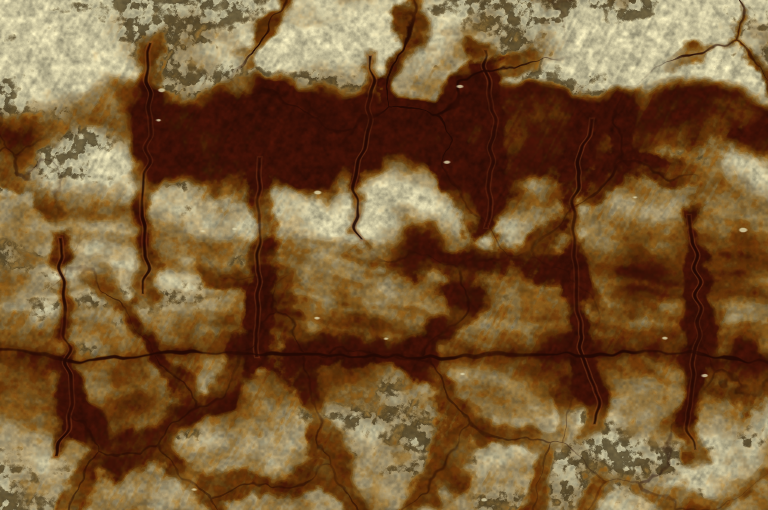
Give the GLSL for this texture, as a Shadertoy shader.

```glsl
// Weathered plaster wall with rust stains, cracks and fine brushed scratches.

const vec3 PALE   = vec3(0.79, 0.76, 0.61);
const vec3 SAND   = vec3(0.65, 0.58, 0.42);
const vec3 OCHRE  = vec3(0.55, 0.44, 0.24);
const vec3 RUST   = vec3(0.47, 0.31, 0.09);
const vec3 UMBER  = vec3(0.37, 0.19, 0.03);
const vec3 SCORCH = vec3(0.23, 0.06, 0.02);
const vec3 MOULD  = vec3(0.23, 0.18, 0.08);
const vec3 CRACK  = vec3(0.13, 0.03, 0.01);
const vec3 EDGE   = vec3(0.60, 0.31, 0.13);

float hash(vec2 p) {
    vec3 q = fract(vec3(p.xyx) * 0.1031);
    q += dot(q, q.yzx + 33.33);
    return fract((q.x + q.y) * q.z);
}

vec2 hash2(vec2 p) { return vec2(hash(p), hash(p + 57.3)); }

// Signed value noise
float noise(vec2 p) {
    vec2 i = floor(p), f = fract(p);
    f = f * f * (3.0 - 2.0 * f);
    float low = mix(hash(i), hash(i + vec2(1, 0)), f.x);
    float high = mix(hash(i + vec2(0, 1)), hash(i + 1.0), f.x);
    return 2.0 * mix(low, high, f.y) - 1.0;
}

float fbm(vec2 p) {
    float sum = 0.0, amp = 0.52;
    for (int i = 0; i < 5; i++) {
        sum += amp * noise(p);
        p = mat2(1.6, 1.2, -1.2, 1.6) * p + 11.7;
        amp *= 0.5;
    }
    return sum;
}

// Streaky noise that keeps its stretch in every octave
float streaks(vec2 p) {
    return 0.5 * noise(p) + 0.3 * noise(p * 2.1 + 5.0) + 0.2 * noise(p * 4.3 + 9.0);
}

float band(float y, float centre, float halfWidth, float soft) {
    return 1.0 - smoothstep(halfWidth - soft, halfWidth + soft, abs(y - centre));
}

float line(float d, float width, float px) {
    return 1.0 - smoothstep(width - px, width + px, d);
}

// Distance to the nearest border between irregular cells
float cellBorder(vec2 p) {
    vec2 cell = floor(p), f = fract(p), nearest = vec2(0);
    float best = 9.0, border = 9.0;
    for (int k = 0; k < 9; k++) {
        vec2 g = vec2(k % 3 - 1, k / 3 - 1);
        vec2 r = g + hash2(cell + g) - f;
        if (dot(r, r) < best) { best = dot(r, r); nearest = r; }
    }
    for (int k = 0; k < 25; k++) {
        vec2 g = vec2(k % 5 - 2, k / 5 - 2);
        vec2 r = g + hash2(cell + g) - f, gap = r - nearest;
        if (dot(gap, gap) > 1e-4) border = min(border, dot(0.5 * (r + nearest), normalize(gap)));
    }
    return border;
}

// Distance to a wandering, mostly upright crack of limited length
float uprightCrack(vec2 p, float id) {
    float x = 0.09 + 0.21 * id + 0.08 * (hash(vec2(id, 3.0)) - 0.5);
    x += 0.035 * noise(vec2(p.y * 5.0, id * 7.0)) + 0.008 * noise(vec2(p.y * 38.0, id));
    float middle = 0.25 + 0.5 * hash(vec2(id, 8.0));
    return max(abs(p.x - x), abs(p.y - middle) - 0.17 - 0.15 * hash(vec2(id, 5.0)));
}

vec3 stainColour(float s) {
    vec3 c = mix(PALE, SAND, smoothstep(0.07, 0.24, s));
    c = mix(c, OCHRE, smoothstep(0.24, 0.44, s));
    c = mix(c, RUST, smoothstep(0.44, 0.64, s));
    c = mix(c, UMBER, smoothstep(0.64, 0.82, s));
    return mix(c, SCORCH, smoothstep(0.82, 0.97, s));
}

void mainImage(out vec4 fragColor, in vec2 fragCoord) {
    vec2 p = fragCoord / iResolution.y;
    float px = 1.0 / iResolution.y;

    // Ragged coordinates and surface grain
    vec2 warp = vec2(fbm(p * 5.0), fbm(p * 5.0 + 31.0));
    vec2 q = p + 0.10 * warp;
    float ragged = fbm(p * 22.0 + 4.0);
    float grain = fbm(p * 75.0);
    vec2 brushed = mat2(0.88, 0.47, -0.47, 0.88) * p;
    float scratch = noise(brushed * vec2(190.0, 14.0)) * smoothstep(-0.4, 0.4, noise(p * 6.0 + 2.0));

    // Cracks: cell network, uprights and one long level seam
    float upper = smoothstep(0.58, 0.72, q.y);
    float network = cellBorder((p + 0.09 * warp + 0.008 * ragged) * 3.6) / 3.6;
    float open = smoothstep(-0.35, 0.2, noise(p * 3.3 + 7.0)) * mix(0.55, 1.0, upper);
    float upright = 9.0;
    for (int i = 0; i < 7; i++) upright = min(upright, uprightCrack(p, float(i)));
    float seam = abs(p.y - 0.30 - 0.012 * noise(vec2(p.x * 6.0, 1.0)) - 0.005 * noise(vec2(p.x * 45.0, 2.0)));

    // Stain depth: level zones, blotches, streaks and crack halos
    float slanted = q.y + 0.11 * (p.x - 0.75);
    float middle = band(q.y, 0.42, 0.11, 0.05);
    float v = -0.85 * smoothstep(0.77, 0.83, q.y + 0.02 * ragged);
    v += 1.3 * band(q.y + 0.02 * ragged, 0.73, 0.065, 0.025) * smoothstep(0.12, 0.32, q.x);
    v -= 0.65 * band(slanted, 0.60, 0.045, 0.03);
    v += 0.35 * middle + 0.3 * band(q.y, 0.24, 0.06, 0.04);
    v -= 0.25 * (1.0 - smoothstep(0.12, 0.2, q.y));
    v -= 0.35 * (1.0 - smoothstep(0.1, 0.3, q.x)) * smoothstep(0.32, 0.4, q.y);
    v += 1.5 * fbm(q * vec2(3.2, 5.5) + 19.0) + 0.45 * ragged;
    v += mix(0.25, 0.9, middle) * streaks(vec2(q.x * 3.0, (p.y + 0.12 * p.x + 0.03 * warp.y) * 20.0));
    float spread = 1.0 + 1.6 * noise(p * 9.0) * 0.5 + ragged;
    v += 1.4 * open * line(network, 0.022 * spread, 0.012);
    v += 1.0 * line(upright, 0.018 * spread, 0.012);
    v += 0.8 * exp(-seam / 0.022);
    v += 0.35 * grain + 0.16 * scratch;
    float stain = 1.0 / (1.0 + exp(-2.6 * (v - 0.22)));
    vec3 colour = stainColour(stain);

    // Dark speckled mould on the pale plaster
    float mould = smoothstep(0.16, 0.36, fbm(p * vec2(6.0, 12.0) + 43.0) + 0.25 * grain);
    colour = mix(colour, MOULD, 0.75 * mould * smoothstep(0.65, 0.3, stain) * smoothstep(-0.25, 0.15, grain + 0.2 * scratch));
    colour *= 1.0 + 0.28 * grain + 0.09 * scratch + 0.10 * noise(p * 165.0);

    // Crack lines with a thin lit lip
    float depth = 0.55 + 0.45 * smoothstep(-0.3, 0.3, noise(p * 14.0));
    float thin = 0.0022 * (1.0 + 0.6 * noise(p * 30.0));
    colour = mix(colour, EDGE, 0.4 * depth * line(abs(upright - 0.0045), 0.001, px));
    float cut = max(open * line(network, thin, px), max(line(upright, thin, px), line(seam, thin * 1.3, px)));
    colour = mix(colour, CRACK, 0.9 * depth * cut);

    // Sparse chips of bare plaster
    vec2 cell = floor(p * 14.0);
    vec2 offset = fract(p * 14.0) - 0.25 - 0.5 * hash2(cell);
    float chip = step(0.93, hash(cell + 91.0)) * line(length(offset * vec2(0.7, 1.3)) / 14.0, 0.004 + 0.004 * ragged, px);
    colour = mix(colour, PALE * 1.1, 0.8 * chip);

    fragColor = vec4(clamp(colour, 0.0, 1.0), 1.0);
}
```
